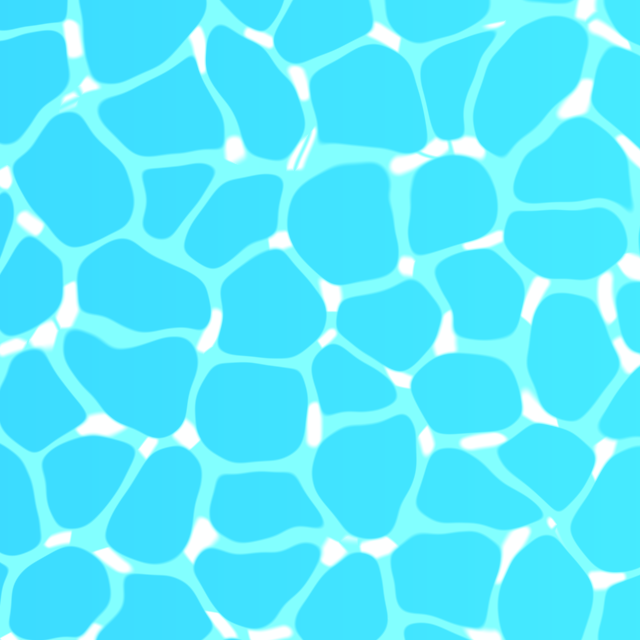
Write a WebGL 1 fragment shader that draws this texture.

```glsl
precision highp float;

uniform vec2 u_resolution;

// Lengths below are in cell units unless noted
const float CELLS = 6.3;            // cells across the canvas
const float JITTER = 0.84;          // scatter of the cell sites
const float BEND = 0.34;            // broad bending of the web
const float RIPPLE = 0.09;          // finer wobble of the web
const float WEB_HALF_WIDTH = 0.052;
const float WEB_VARIATION = 0.045;
const float CORNER_SHARPNESS = 15.0;
const float WEB_SOFTNESS = 0.014;
const float GLINT_SHARE = 0.62;     // part of the junctions that shine
const float GLINT_LENGTH = 0.14;
const float GLINT_RADIUS = 0.085;
const float GLINT_SOFTNESS = 0.03;

const vec3 WATER_LEFT = vec3(0.235, 0.86, 1.0);
const vec3 WATER_RIGHT = vec3(0.275, 0.92, 1.0);
const vec3 WEB_COLOR = vec3(0.51, 1.0, 1.0);
const vec3 GLINT_COLOR = vec3(0.995, 1.0, 1.0);

vec3 hash3(vec2 p) {
  vec3 q = fract(p.xyx * vec3(0.1031, 0.1030, 0.0973));
  q += dot(q, q.yxz + 33.33);
  return fract((q.xxy + q.yzz) * q.zyx);
}

float cornerSlope(vec2 corner, vec2 offset) {
  float angle = 6.2832 * hash3(corner + 71.0).x;
  return dot(vec2(cos(angle), sin(angle)), offset);
}

float gradientNoise(vec2 p) {
  vec2 i = floor(p), f = fract(p);
  vec2 w = f * f * f * (f * (f * 6.0 - 15.0) + 10.0);
  vec2 e = vec2(1.0, 0.0);
  float low = mix(cornerSlope(i, f), cornerSlope(i + e, f - e), w.x);
  float high = mix(cornerSlope(i + e.yx, f - e.yx), cornerSlope(i + 1.0, f - 1.0), w.x);
  return mix(low, high, w.y);
}

vec2 noise2(vec2 p) {
  return vec2(gradientNoise(p), gradientNoise(p + 43.7));
}

// Site position in xy, random key in z
vec3 siteAt(vec2 cell) {
  vec3 h = hash3(cell + 19.0);
  return vec3(cell + 0.5 + JITTER * (h.xy - 0.5), h.z);
}

// Rounded distance to the border of the cell that owns the site
float borderDistance(vec2 p, vec2 site) {
  float sum = 0.0;
  for (int y = -2; y <= 2; y++) {
    for (int x = -2; x <= 2; x++) {
      vec2 other = siteAt(floor(site) + vec2(x, y)).xy;
      vec2 across = other - site;
      float gap = length(across);
      if (gap > 0.001) {
        float d = dot(0.5 * (site + other) - p, across / gap);
        sum += exp(-CORNER_SHARPNESS * d);
      }
    }
  }
  return -log(sum) / CORNER_SHARPNESS;
}

// Short stroke from the junction of three cells along one of its edges
float glint(vec2 p, vec3 a, vec3 b, vec3 c) {
  vec3 swap = a;
  if (b.z > a.z) { a = b; b = swap; }
  swap = a;
  if (c.z > a.z) { a = c; c = swap; }

  vec2 u = b.xy - a.xy, v = c.xy - a.xy;
  float area = 2.0 * (u.x * v.y - u.y * v.x);
  if (abs(area) < 0.02) return 0.0;
  vec2 uv2 = vec2(dot(u, u), dot(v, v));
  vec2 junction = a.xy + vec2(v.y * uv2.x - u.y * uv2.y, u.x * uv2.y - v.x * uv2.x) / area;

  vec2 along = normalize(vec2(b.y - c.y, c.x - b.x));
  along *= dot(along, u + v) < 0.0 ? -1.0 : 1.0;
  float chance = fract((a.z + b.z + c.z) * 7.31);
  float size = mix(0.75, 1.2, fract(chance * 13.7));
  vec2 q = p - junction - along * 0.08;
  float t = clamp(dot(q, along), -GLINT_LENGTH * size, GLINT_LENGTH * size);
  float d = length(q - along * t) - GLINT_RADIUS * size;
  return step(chance, GLINT_SHARE) * (1.0 - smoothstep(-GLINT_SOFTNESS, GLINT_SOFTNESS, d));
}

void main() {
  float side = min(u_resolution.x, u_resolution.y);
  vec2 uv = gl_FragCoord.xy / side;
  vec2 p = uv * CELLS + 7.0;
  vec2 warped = p + BEND * noise2(p * 0.85) + RIPPLE * noise2(p * 2.1 + 11.0);

  // Four nearest sites in order of distance
  vec3 s1 = vec3(0.0), s2 = s1, s3 = s1;
  vec4 near = vec4(100.0);
  for (int y = -2; y <= 2; y++) {
    for (int x = -2; x <= 2; x++) {
      vec3 s = siteAt(floor(warped) + vec2(x, y));
      float d = distance(warped, s.xy);
      if (d < near.x) { near = vec4(d, near.xyz); s3 = s2; s2 = s1; s1 = s; }
      else if (d < near.y) { near.yzw = vec3(d, near.yz); s3 = s2; s2 = s; }
      else if (d < near.z) { near.zw = vec2(d, near.z); s3 = s; }
      else near.w = min(near.w, d);
    }
  }

  float soft = max(WEB_SOFTNESS, 0.75 * CELLS / side);
  float width = WEB_HALF_WIDTH + WEB_VARIATION * gradientNoise(p * 1.3 + 5.0);
  float edge = borderDistance(warped, s1.xy) - width;
  float web = 1.0 - smoothstep(-soft, soft, edge);
  float shine = glint(warped, s1, s2, s3) * smoothstep(0.0, 0.06, near.w - near.z);
  shine *= 1.0 - smoothstep(-2.0 * soft, soft, edge);

  vec3 color = mix(WATER_LEFT, WATER_RIGHT, clamp(uv.x, 0.0, 1.0));
  color = mix(color, WEB_COLOR, web);
  gl_FragColor = vec4(mix(color, GLINT_COLOR, shine), 1.0);
}
```
